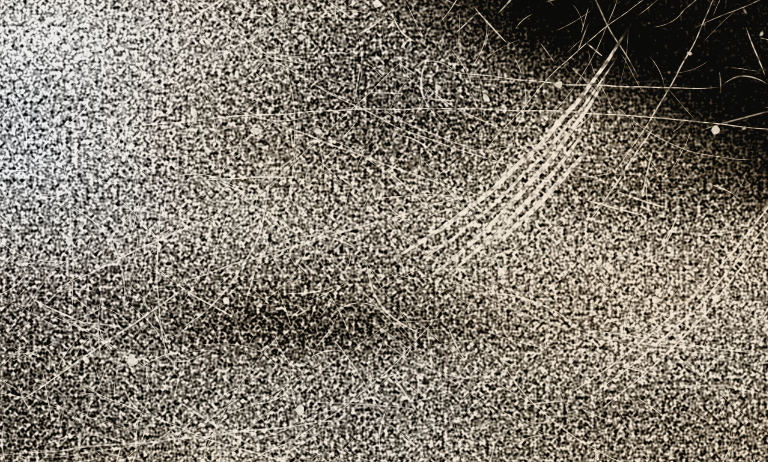
A Shadertoy shader for this texture:

```glsl
// Worn, scratched metal: gritty speckle over soft horizontal bands of tone,
// fading to black at the upper right. Bent, tapered strokes are scattered in
// grids of several sizes, then crossed by long arcs and diagonal gouges.

vec4 hash(vec3 seed)
{
    vec4 h = fract(seed.xyzx * vec4(.1031, .1030, .0973, .1099));
    h += dot(h, h.wzxy + 33.33);
    return fract((h.xxyz + h.yzzw) * h.zywx);
}

float corner(vec2 id, vec2 offset)
{
    return dot(hash(vec3(id, 7.)).xy * 2. - 1., offset);
}

float gradientNoise(vec2 p)
{
    vec2 id = floor(p), f = fract(p), e = vec2(0, 1);
    vec2 u = f * f * f * (f * (f * 6. - 15.) + 10.);
    return mix(mix(corner(id, f), corner(id + e.yx, f - e.yx), u.x),
               mix(corner(id + e, f - e), corner(id + 1., f - 1.), u.x), u.y);
}

// Bell curve of the given half width
float bell(float x, float width)
{
    return exp(-x * x / (width * width));
}

// Coverage of one bent stroke, thinning towards both ends
float stroke(vec2 q, float angle, float halfLength, float bend, float width)
{
    float c = cos(angle), s = sin(angle);
    q = vec2(c * q.x + s * q.y, c * q.y - s * q.x);
    float t = abs(q.x) / halfLength;
    float slope = 2. * bend * q.x;
    float d = abs(q.y - bend * q.x * q.x) / sqrt(1. + slope * slope);
    float w = width * sqrt(max(0., 1. - t * t));
    float blur = .7 / iResolution.y;
    return (1. - smoothstep(w - blur, w + blur, d)) * (1. - smoothstep(.8, 1., t));
}

// Random strokes, two per grid cell, sparser towards the right
float scratchLayer(vec2 p, float size, float width, float seed)
{
    float cover = 0.;
    for (int n = 0; n < 18; n++)
    {
        vec2 id = floor(p / size) + vec2(n % 3, (n / 3) % 3) - 1.;
        vec4 place = hash(vec3(id + 50., seed + float(n / 9)));
        vec4 shape = hash(vec3(id + 90., seed + 5. + float(n / 9)));
        vec2 center = (id + place.xy) * size;
        float density = mix(.85, .35, smoothstep(.5, 1.5, center.x));
        float bend = (shape.y - .5) * abs(shape.y - .5) * 2. / size;
        float line = stroke(p - center, place.z * 3.14, size * mix(.25, .9, shape.x),
                            bend, width * mix(.5, 1.5, shape.z * shape.z));
        cover = max(cover, line * step(place.w, density) * mix(.55, 1., shape.w));
    }
    return cover;
}

// Long arcs across the canvas, then two bundles of diagonal gouges
float longScratches(vec2 p)
{
    float cover = stroke(p - vec2(.95, .765), 0., .9, -.09, .0015);
    for (int n = 0; n < 22; n++)
    {
        vec4 place = hash(vec3(n, 3., 11.)), shape = hash(vec3(n, 8., 23.));
        vec2 center = place.xy * vec2(1.5, 1.);
        float line = stroke(p - center, (place.z - .4) * 2., mix(.15, .5, shape.x),
                            (shape.y - .5) * 1.2, mix(.001, .0022, shape.z));
        cover = max(cover, line * mix(.6, 1., shape.w));
    }
    for (int n = 0; n < 8; n++)
    {
        vec4 r = hash(vec3(n, 17., 31.));
        bool rightBundle = n > 4;
        float k = float(rightBundle ? n - 5 : n);
        vec2 center = rightBundle ? vec2(1.5, .36) : vec2(1.13, .65);
        center += k * vec2(.012, -.02) - vec2(.8, .9) * k * .022 * r.x;
        float line = stroke(p - center, .8 + .1 * (r.y - .5), .38 - k * mix(.03, .06, r.z),
                            .35, rightBundle ? .0022 : mix(.003, .006, r.w));
        cover = max(cover, line);
    }
    return cover;
}

// Broad light and dark areas
float baseTone(vec2 p)
{
    float tone = .5 + .16 * gradientNoise(p * vec2(.9, 7.) + 3.)
                    + .14 * gradientNoise(p * vec2(3., 6.) + 20.);
    tone += .24 * bell(length(p - vec2(.1, .9)), .38);
    tone += .13 * bell(p.y - .35, .13) * smoothstep(.6, 1.2, p.x);
    tone -= .18 * bell(p.y - .29, .06) * bell(p.x - .75, .4);
    tone -= .15 * bell(p.y - .78, .1) * bell(p.x - .8, .4);
    return tone - .2 * bell(length(p - vec2(0, .08)), .25);
}

void mainImage(out vec4 fragColor, in vec2 fragCoord)
{
    vec2 p = fragCoord / iResolution.y;
    float shade = smoothstep(.05, .6, p.x - 1.05 + (p.y - .75) * 1.8);

    // Gritty surface
    float grain = gradientNoise(p * 155.) + .65 * gradientNoise(p * 83. + 9.);
    float value = baseTone(p) - .53 * shade + grain * mix(1.25, .4, shade);
    value = clamp(value, .04, .93);

    // Scratches, wobbly and partly worn away
    vec2 q = p + .006 * vec2(gradientNoise(p * 11.), gradientNoise(p * 11. + 40.));
    float marks = scratchLayer(q, .07, .0013, 1.);
    marks = max(marks, scratchLayer(q, .15, .0016, 13.));
    marks = max(marks, scratchLayer(q, .33, .0018, 29.));
    marks = max(marks, longScratches(q));
    marks *= mix(.45, 1., smoothstep(-.3, .1, gradientNoise(p * 75. + 5.)));
    marks = max(marks, .9 * smoothstep(.42, .5, gradientNoise(p * 30. + 60.)));
    value = mix(value, .93 + .08 * grain, marks);

    // Warm grey tint, cooler at the upper left
    float warmth = 1. + .5 * gradientNoise(p * vec2(1.5, 4.) + 70.)
                 - 1.1 * bell(length(p - vec2(0, .75)), .35)
                 + .4 * smoothstep(.8, 1.5, p.x);
    vec3 color = value - vec3(0, .033, .085) * warmth * smoothstep(0., .3, value);
    fragColor = vec4(clamp(color, 0., 1.), 1.);
}
```
